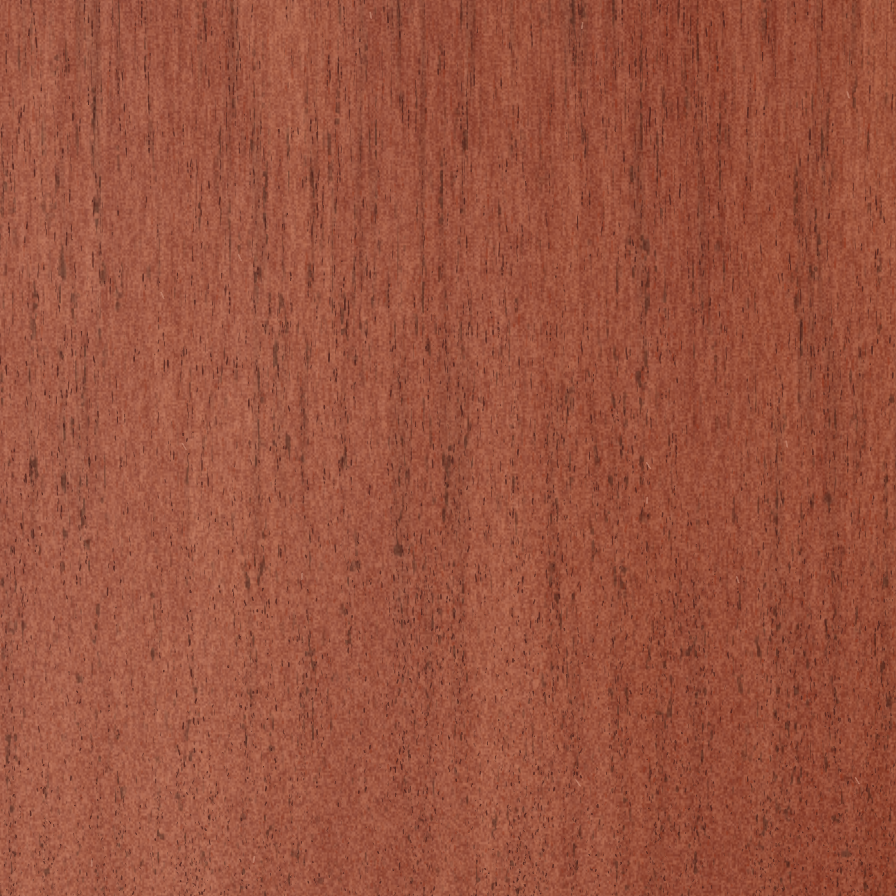
Write a Shadertoy shader that draws this texture.

```glsl
// Reddish-brown hardwood board with upright grain, drawn from layered value
// noise for tone, fibres and speckle, and jittered cells for the dark pores. A
// curved height coordinate makes pores long at the top and short dots below.

const vec3 DEEP_RED   = vec3(0.558, 0.272, 0.200);
const vec3 LIGHT_CLAY = vec3(0.678, 0.394, 0.298);
const vec3 PORE_DARK  = vec3(0.290, 0.125, 0.105);
const vec3 RUST       = vec3(0.580, 0.215, 0.120);
const vec3 PALE_FLECK = vec3(0.800, 0.570, 0.480);

const float PORE_MIN = 0.008;  // cell height at the lower edge
const float STRETCH  = 1.85;   // growth of cell height toward the top

// Integer hash: two independent values from 0 to 1
vec2 hash2(vec2 cell, float seed) {
    uvec2 q = uvec2(ivec2(cell) + 4096);
    uint h = q.x * 1597334677u ^ q.y * 3812015801u ^ uint(seed) * 2654435769u;
    h = (h ^ (h >> 16)) * 2246822519u;
    h = (h ^ (h >> 13)) * 3266489917u;
    h ^= h >> 16;
    return vec2(h & 65535u, h >> 16) / 65535.0;
}

float noise(vec2 p, float seed) {
    vec2 i = floor(p), f = fract(p);
    f = f * f * (3.0 - 2.0 * f);
    float low  = mix(hash2(i, seed).x, hash2(i + vec2(1, 0), seed).x, f.x);
    float high = mix(hash2(i + vec2(0, 1), seed).x, hash2(i + vec2(1, 1), seed).x, f.x);
    return mix(low, high, f.y);
}

float fbm(vec2 p, float seed) {
    float sum = 0.0, weight = 0.5;
    for (int i = 0; i < 4; i++) {
        sum += weight * noise(p, seed + float(i));
        p = p * 2.03 + 7.3;
        weight *= 0.5;
    }
    return sum / 0.9375;
}

// Height measured in pore lengths
float grainHeight(float y) {
    return (1.0 - exp(-STRETCH * y)) / (PORE_MIN * STRETCH);
}

// One layer of tapered pores, at most one in each cell
float pores(vec2 p, float columns, float density, float halfWidth, float pixel, float seed) {
    vec2 grid = vec2(p.x * columns, grainHeight(p.y));
    grid.y += 9.0 * hash2(vec2(floor(grid.x), 0.0), seed).x;
    vec2 cell = floor(grid), local = fract(grid);
    vec2 place = hash2(cell, seed + 1.0);
    vec2 kind  = hash2(cell, seed + 2.0);
    float along = abs(local.y - 0.5) / mix(0.14, 0.50, kind.x);
    float sway = 0.0016 * (noise(vec2(cell.x, grid.y * 3.0), seed + 3.0) - 0.5);
    float across = abs((local.x - mix(0.25, 0.75, place.x)) / columns + sway);
    float width = halfWidth * mix(0.4, 1.3, place.y) * (1.0 - 0.6 * along * along);
    float line = 1.0 - smoothstep(width - 0.5 * pixel, width + 0.6 * pixel, across);
    float broken = smoothstep(0.2, 0.75, noise(vec2(cell.x, p.y * 330.0), seed + 4.0));
    return line * (1.0 - smoothstep(0.5, 1.0, along)) * mix(0.15, 1.0, broken)
         * step(kind.y, density) * mix(0.3, 1.0, place.y);
}

// Sparse short slanted scratches
float flecks(vec2 p, float count, float pixel) {
    vec2 cell = floor(p * count), kind = hash2(cell, 91.0);
    vec2 d = (fract(p * count) - mix(vec2(0.2), vec2(0.8), hash2(cell, 92.0))) / count;
    d.x += d.y * mix(-0.2, 0.8, kind.x);
    float dist = length(vec2(d.x, d.y - clamp(d.y, -0.003, 0.003)));
    return (1.0 - smoothstep(0.0004, 0.0004 + pixel, dist)) * step(kind.y, 0.05);
}

void mainImage(out vec4 fragColor, in vec2 fragCoord) {
    vec2 uv = fragCoord / iResolution.xy;
    float pixel = 1.0 / min(iResolution.x, iResolution.y);

    // Gentle bend of the grain
    vec2 p = uv;
    p.x += 0.012 * (fbm(uv * vec2(2.5, 1.6), 3.0) - 0.5) + 0.012 * uv.y * (1.0 - uv.x);
    float height = grainHeight(p.y);

    // Broad light and shade, then upright streaks
    float rightLow = smoothstep(0.2, 1.0, uv.x) * mix(1.0, 0.65, uv.y);
    float tone = 0.74 - 0.50 * rightLow - 0.12 * smoothstep(0.6, 1.0, uv.y);
    tone += 0.62 * (fbm(p * vec2(9.0, 1.0), 11.0) - 0.5);
    tone += 0.50 * (fbm(p * vec2(44.0, 2.4), 21.0) - 0.5);
    tone += mix(0.12, 0.40, uv.y) * (noise(vec2(p.x * 190.0, height * 0.35), 31.0) - 0.5);

    // Fine fibre and crisp speckle
    tone += 0.60 * (noise(vec2(p.x * 400.0, height * 2.0), 41.0) - 0.5);
    tone += 0.95 * (noise(p * vec2(500.0, 440.0), 45.0) - 0.5);
    vec3 color = mix(DEEP_RED, LIGHT_CLAY, tone);

    // Paler, cooler wood on the left; warmer on the right
    float warmth = uv.x - 0.5 + 0.6 * (fbm(p * vec2(14.0, 3.0), 51.0) - 0.5);
    warmth += 0.9 * (noise(p * vec2(340.0, 200.0), 55.0) - 0.5);
    color += warmth * vec3(0.004, -0.009, -0.024);

    // Rust-coloured fibres and faint thin streaks
    float rust = pores(p, 150.0, 0.42, 0.0010, pixel, 60.0);
    color = mix(color, RUST, rust * mix(0.3, 0.65, uv.x));
    float streak = fbm(p * vec2(92.0, 4.0), 65.0);
    color *= 1.0 - 0.10 * smoothstep(0.54, 0.80, streak) * mix(0.3, 1.0, uv.y);

    // Irregular hairlines, half lost among the fibres
    float hair = smoothstep(0.66, 0.92, noise(vec2(p.x * 290.0, height * 0.9), 80.0));
    hair *= smoothstep(0.25, 0.65, noise(p * vec2(300.0, 170.0), 83.0));
    float gather = smoothstep(0.36, 0.62, streak);
    color *= 1.0 - hair * mix(0.08, 0.30, gather);

    // Dark pores gather along the streaks
    float cluster = smoothstep(0.36, 0.74, 0.6 * streak + 0.4 * fbm(p * vec2(18.0, 4.0), 70.0));
    float dark = 0.0;
    for (int i = 0; i < 4; i++) {
        float layer = float(i);
        dark = max(dark, pores(p + layer * vec2(0.0031, 0.0), 118.0 + 23.0 * layer,
                               mix(0.06, 0.48, cluster), 0.0007, pixel, 100.0 + 10.0 * layer));
    }
    color = mix(color, PORE_DARK, 0.82 * dark);

    color = mix(color, PALE_FLECK, 0.6 * flecks(uv, 13.0, pixel));
    fragColor = vec4(clamp(color, 0.0, 1.0), 1.0);
}
```
